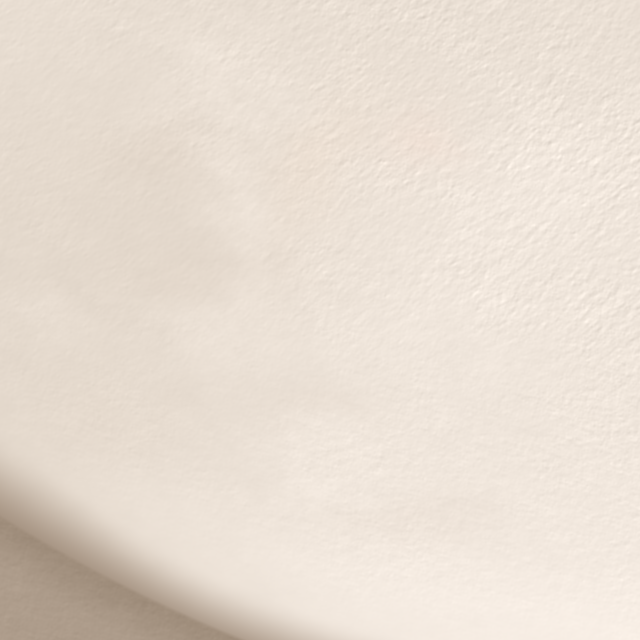
A WebGL 2 fragment shader for this texture:

```glsl
#version 300 es
precision highp float;
// Pale plaster wall with a soft rounded lip above a shaded brown corner.
// Broad gradients and ragged cellular stains give the tone; a cellular height
// field, lit from the upper left, gives the trowelled relief.
uniform vec2 u_resolution;
out vec4 fragColor;

vec2 hash2(vec2 cell) {
  vec3 q = fract(cell.xyx * vec3(0.1031, 0.1030, 0.0973));
  q += dot(q, q.yzx + 33.33);
  return fract((q.xx + q.yz) * q.zy);
}

mat2 turn(float a) {
  return mat2(cos(a), sin(a), -sin(a), cos(a));
}

// Smooth signed bumps around one jittered point per cell
float cellular(vec2 p) {
  vec2 cell = floor(p), f = p - cell;
  float bumps = 0.0;
  for (int y = -1; y <= 1; y++)
    for (int x = -1; x <= 1; x++) {
      vec2 o = vec2(x, y), h = hash2(cell + o);
      vec2 r = o + h - f;
      bumps += (fract(h.x * 7.0 + h.y * 5.0) - 0.5) * exp(-4.5 * dot(r, r));
    }
  return bumps;
}

// Ragged cloud: turned cellular layers, finer and weaker each time
float clouds(vec2 p) {
  float sum = 0.0, weight = 1.0;
  for (int i = 0; i < 5; i++) {
    sum += weight * cellular(p);
    p = turn(0.9) * p * 2.05 + 5.3;
    weight *= 0.62;
  }
  return sum;
}

// Plaster height: strokes along one direction plus round grain
float strokes(vec2 p, float angle) {
  vec2 q = turn(-angle) * p;
  return cellular(q * vec2(52.0, 92.0) + 40.0) * 0.6
       + cellular(q * vec2(100.0, 165.0) + 90.0) * 0.5;
}

float relief(vec2 p) {
  float low = strokes(p, -0.4), high = strokes(p, 0.65);
  return mix(low, high, smoothstep(0.25, 0.6, p.y))
       + cellular(p * 150.0 + 31.0) * 0.28
       + cellular(p * 235.0 + 73.0) * 0.2;
}

// Soft elliptical stain
float stain(vec2 p, vec2 centre, vec2 radius) {
  vec2 q = (p - centre) / radius;
  return exp(-dot(q, q));
}

void main() {
  vec2 p = gl_FragCoord.xy / u_resolution;
  vec2 along = turn(0.35) * p * vec2(0.8, 1.2);
  float cloud = clouds(along * 7.0 + 20.0);
  float fine = clouds(along * 24.0 + 60.0);
  vec2 w = p + 0.07 * vec2(cloud, clouds(along * 7.0 + 47.0));

  // Wall tone: beige at the left and top, cream at the lower right
  vec3 wall = mix(vec3(0.893, 0.849, 0.800), vec3(0.934, 0.895, 0.854),
                  smoothstep(0.05, 0.75, p.x + 0.25 * (0.5 - p.y)));
  wall = mix(wall, vec3(0.911, 0.870, 0.825), 0.75 * smoothstep(0.65, 1.0, p.y));
  wall += vec3(0.022, 0.023, 0.026) * smoothstep(0.45, 0.0, p.y) * smoothstep(0.3, 0.95, p.x);

  // Worn light patches and dull beige ones
  float light = stain(w, vec2(0.35, 0.87), vec2(0.13, 0.08))
              + stain(w, vec2(0.37, 0.67), vec2(0.05, 0.12))
              + stain(w, vec2(0.07, 0.49), vec2(0.06, 0.05))
              + stain(w, vec2(0.33, 0.47), vec2(0.08, 0.06))
              + stain(w, vec2(0.48, 0.28), vec2(0.09, 0.06))
              + stain(w, vec2(0.87, 0.72), vec2(0.13, 0.09)) * 0.8
              + stain(w, vec2(0.70, 0.50), vec2(0.20, 0.12)) * 0.6;
  float dull = stain(w, vec2(0.26, 0.75), vec2(0.10, 0.07))
             + stain(w, vec2(0.29, 0.58), vec2(0.12, 0.06))
             + stain(w, vec2(0.20, 0.34), vec2(0.11, 0.05)) * 0.6
             + stain(w, vec2(0.50, 0.37), vec2(0.10, 0.035))
             + stain(w, vec2(0.65, 0.19), vec2(0.12, 0.035));
  wall += vec3(0.018, 0.019, 0.021) * light * (1.0 + 0.9 * fine);
  wall -= vec3(0.010, 0.013, 0.015) * dull;
  wall += 0.010 * cloud + 0.008 * fine;

  // Peach blushes
  wall += vec3(0.012, -0.006, -0.009) * stain(w, vec2(0.66, 0.76), vec2(0.06, 0.045));
  wall += vec3(0.009, 0.001, -0.005) * stain(turn(0.5) * (w - vec2(0.50, 0.74)), vec2(0.0), vec2(0.06, 0.12));

  // Curved lip: distance above the edge, with a pale band over it
  float lip = (p.y - 0.193 + 0.62 * p.x - 0.29 * p.x * p.x) * 0.86;
  float band = exp(-pow((lip - 0.13) / 0.065, 2.0));
  wall += vec3(0.017, 0.018, 0.020) * band * smoothstep(0.0, 0.25, p.x);

  // Relief, strongest at the upper right and fading near the lip
  float slope = relief(p) - relief(p + vec2(-0.0016, 0.0020));
  float rough = 0.040 + 0.055 * smoothstep(0.55, 1.05, p.x * 0.65 + p.y * 0.6)
              + 0.025 * smoothstep(0.3, 0.6, p.x);
  rough *= (0.8 + 0.8 * smoothstep(-0.3, 0.5, cloud)) * smoothstep(0.03, 0.22, lip);
  wall += rough * slope;

  // Shade rolls into the lip; the corner below is mottled brown
  float roll = smoothstep(-0.03, mix(0.115, 0.075, smoothstep(0.0, 0.35, p.x)), lip);
  vec3 shaded = mix(vec3(0.625, 0.550, 0.480), wall, roll);
  vec3 corner = mix(vec3(0.625, 0.555, 0.485), vec3(0.680, 0.612, 0.545),
                    smoothstep(0.0, 0.08, -lip));
  corner += 0.014 * fine + 0.06 * slope;
  vec3 colour = mix(corner, shaded, smoothstep(-0.004, 0.004, lip));
  fragColor = vec4(clamp(colour, 0.0, 1.0), 1.0);
}
```
